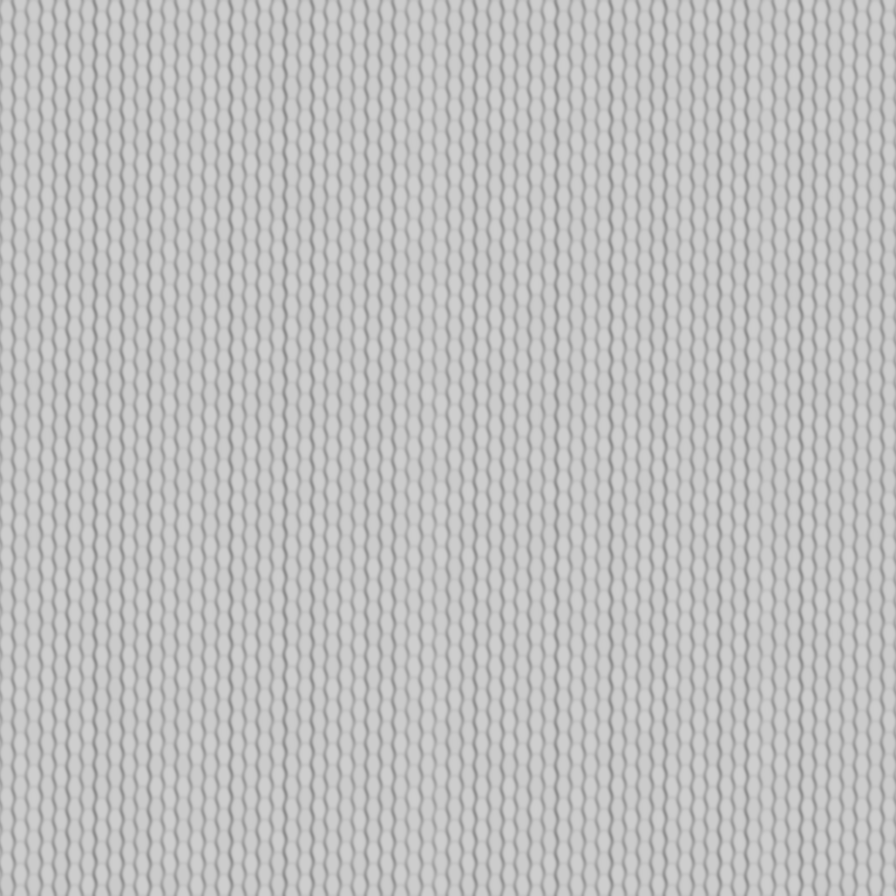
Write a WebGL 1 fragment shader that draws this texture.

```glsl
precision highp float;

uniform vec2 u_resolution;

const float TAU = 6.2831853;
const float COLUMNS = 66.0;
const float ROWS = 41.0;
const float WAVE = 0.085;           // sideways swing of a groove, in columns
const float GROOVE_WIDTH = 0.16;    // softness of a groove, in columns
const float GROOVE_DEPTH = 0.175;
const float ALTERNATION = 0.10;     // every second groove is deeper
const float GROOVE_VARIATION = 0.30;
const float SLANT_SHADE = 0.20;     // shading along each swing
const float SEAM_DEPTH = 0.028;
const float SEAM_WIDTH = 0.10;      // in rows
const float SEAM_CURVE = 0.55;
const float BEAD_VARIATION = 0.016;
const vec3 YARN = vec3(0.802);

float hash(vec2 p) {
  vec3 q = fract(p.xyx * vec3(0.1031, 0.1030, 0.0973));
  q += dot(q, q.yzx + 33.33);
  return fract((q.x + q.y) * q.z);
}

float bell(float x, float width) {
  float t = x / width;
  return exp(-t * t);
}

void main() {
  vec2 p = gl_FragCoord.xy / u_resolution * vec2(COLUMNS, ROWS);

  // Wavy grooves, mirrored from one to the next
  float line = floor(p.x + 0.5);
  float side = 1.0 - 2.0 * mod(line, 2.0);
  float lineId = mod(line, COLUMNS);
  float phase = TAU * p.y + 0.7 * (hash(vec2(lineId, 7.0)) - 0.5);
  float offset = p.x - line - WAVE * side * cos(phase);
  float strength = 1.0 + ALTERNATION * -side
    + GROOVE_VARIATION * (hash(vec2(lineId, 19.0)) - 0.5)
    + SLANT_SHADE * side * sin(phase);
  float groove = GROOVE_DEPTH * strength * bell(offset, GROOVE_WIDTH);

  // Beads of neighbouring columns sit half a row apart
  float column = line - 1.0 + step(0.0, offset);
  float across = p.x - column - 0.5;
  float along = p.y + 0.5 * mod(column, 2.0) + SEAM_CURVE * across * across;
  float seamDistance = 0.5 - abs(fract(along) - 0.5);
  float inside = smoothstep(0.0, 0.28, abs(offset));
  float seam = SEAM_DEPTH * inside * bell(seamDistance, SEAM_WIDTH);

  // Slight change of tone from bead to bead
  vec2 bead = vec2(mod(column, COLUMNS), mod(floor(along), ROWS));
  float tone = BEAD_VARIATION * (hash(bead) - 0.5)
    * inside * smoothstep(0.0, 0.25, seamDistance);

  gl_FragColor = vec4(YARN + tone - groove - seam, 1.0);
}
```
